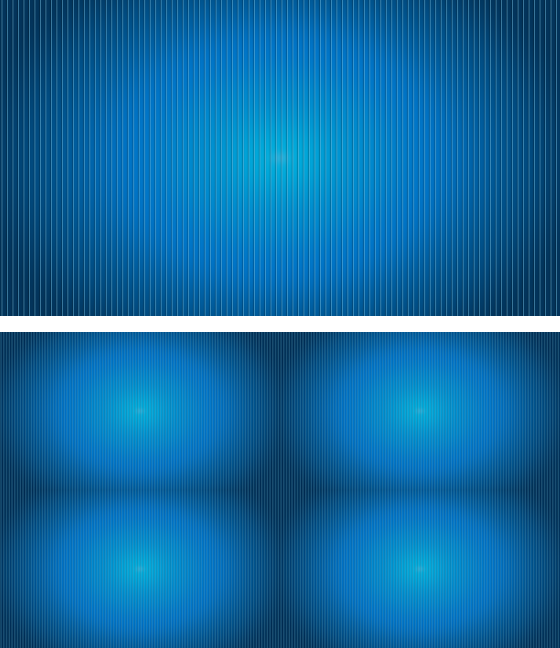
Top: one tile. Bottom: repeated 2 by 2.
Give the GLSL for this background, as a Shadertoy shader.

```glsl
// Fine pale vertical pinstripes over a blue radial glow with dark corners.

const float STRIPES = 102.0;

// Box-filtered coverage of a stripe; centre and width are fractions of one repeat.
float stripe(float x, float centre, float width, float pixel) {
    float d = abs(fract(x - centre + 0.5) - 0.5);
    float hi = min(d + 0.5 * pixel, 0.5 * width);
    float lo = max(d - 0.5 * pixel, -0.5 * width);
    return clamp((hi - lo) / pixel, 0.0, 1.0);
}

// Cyan centre through bright blue to navy.
vec3 glow(float r) {
    vec3 c = mix(vec3(0.00, 0.67, 0.85), vec3(0.00, 0.55, 0.80), smoothstep(0.0, 0.30, r));
    c = mix(c, vec3(0.00, 0.45, 0.77), smoothstep(0.22, 0.56, r));
    c = mix(c, vec3(0.00, 0.33, 0.56), smoothstep(0.50, 0.84, r));
    return mix(c, vec3(0.01, 0.20, 0.35), smoothstep(0.74, 1.12, r));
}

void mainImage(out vec4 fragColor, in vec2 fragCoord) {
    vec2 uv = fragCoord / iResolution.xy;
    vec2 p = uv - 0.5; // mirror symmetric, so opposite edges agree
    vec3 color = glow(length(p * vec2(2.0, 1.5)));

    // Small pale spot in the middle
    vec2 spot = p / vec2(0.016, 0.020);
    color = mix(color, vec3(0.25, 0.68, 0.84), 0.6 * exp(-dot(spot, spot)));

    // Each repeat: a soft shade, a thin dark groove and a pale line
    float x = uv.x * STRIPES;
    float pixel = STRIPES / iResolution.x;
    color *= 0.985 + 0.035 * cos(6.2832 * (x - 0.75));
    color *= 1.0 - 0.22 * stripe(x, 0.22, 0.13, pixel);
    color = mix(color, vec3(0.46, 0.76, 0.90), 0.62 * stripe(x, 0.36, 0.14, pixel));

    fragColor = vec4(color, 1.0);
}
```
